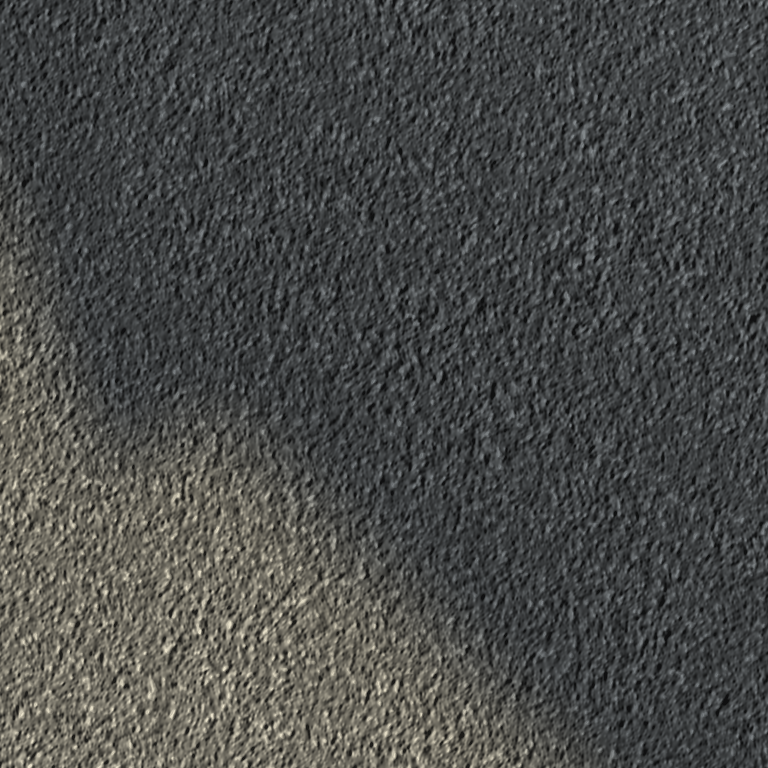
This texture is drawn by a three.js fragment shader. Its source:

```glsl
// Rough grainy plaster under a soft diagonal shadow, with warm light at the lower left.
#define GRAIN_CELLS 152.0
#define GRAIN_STRETCH 0.84
#define GRAIN_SHARPNESS 3.8
#define RELIEF_CONTRAST 0.56
#define PENUMBRA 0.088
#define LIGHT_AXIS vec2(-0.95, 0.31)
#define SHADE_COLOR vec3(0.243, 0.253, 0.258)
#define SUNLIT_COLOR vec3(0.438, 0.424, 0.380)

varying vec2 vUv;

vec3 hash3(vec2 cell) {
  vec3 q = fract(vec3(cell.xyx) * vec3(0.1031, 0.1030, 0.0973));
  q += dot(q, q.yxz + 33.33);
  return fract((q.xxy + q.yzz) * q.zyx);
}

// Cellular bumps and pits: x is the height, y is the slope along the first axis.
vec2 grain(vec2 p) {
  vec2 cell = floor(p);
  vec2 result = vec2(0.0);
  for (int j = -1; j <= 1; j++) {
    for (int i = -1; i <= 1; i++) {
      vec2 neighbor = cell + vec2(float(i), float(j));
      vec3 rnd = hash3(neighbor);
      vec2 d = p - neighbor - rnd.xy;
      float bump = (2.0 * rnd.z - 1.0) * exp(-GRAIN_SHARPNESS * dot(d, d));
      result += bump * vec2(1.0, -2.0 * GRAIN_SHARPNESS * d.x);
    }
  }
  return result;
}

// Layered sines for broad, uneven patches.
float patches(vec2 p) {
  float sum = 0.0;
  float gain = 0.5;
  for (int i = 0; i < 4; i++) {
    sum += gain * sin(p.x + 1.3 * sin(p.y)) * cos(p.y - 0.8 * sin(p.x));
    p = mat2(1.5, 1.1, -1.1, 1.5) * p + 1.7;
    gain *= 0.6;
  }
  return sum;
}

// Height of the shadow border: a falling diagonal with a hollow near the left.
float borderHeight(float x) {
  float hollow = (x - 0.13) / 0.11;
  return 0.738 - x - 0.18 * exp(-hollow * hollow);
}

float borderDistance(vec2 p) {
  float edge = borderHeight(p.x);
  float slope = (borderHeight(p.x + 0.01) - borderHeight(p.x - 0.01)) / 0.02;
  return (p.y - edge) / sqrt(1.0 + slope * slope);
}

void main() {
  // Shadow and broad tone
  float patchTone = patches(vUv * 13.0);
  float dist = borderDistance(vUv) + 0.006 * patchTone;
  float sun = 1.0 - smoothstep(-PENUMBRA, PENUMBRA, dist);
  vec3 shade = SHADE_COLOR * (0.95 + 0.10 * smoothstep(0.1, 0.9, dist));
  vec3 sunlit = SUNLIT_COLOR * (0.96 + 0.06 * smoothstep(0.0, 0.3, -dist));
  vec3 color = mix(shade, sunlit, sun) * (1.0 + 0.02 * patchTone);

  // Grain aligned with the light, drawn out across it
  vec2 across = vec2(-LIGHT_AXIS.y, LIGHT_AXIS.x);
  vec2 p = vec2(dot(vUv, LIGHT_AXIS), GRAIN_STRETCH * dot(vUv, across));
  p += 0.0015 * vec2(sin(p.y * 90.0), sin(p.x * 75.0));
  p = p * GRAIN_CELLS + 200.0;
  vec2 coarse = grain(p * 0.52);
  vec2 medium = grain(p);
  vec2 fine = grain(p * 1.6 + 37.0);

  // Rougher spots along a loose band right of the center
  vec2 band = (vUv - vec2(0.62, 0.56)) * mat2(0.7, 0.7, -0.7, 0.7);
  float rough = 0.35 + 0.6 * patchTone + 0.3 * exp(-14.0 * dot(band, band));
  rough = clamp(rough, 0.0, 1.0);

  // Side lighting, with brighter crests and darker pits
  float relief = -0.58 * medium.y - 0.42 * fine.y;
  relief -= 0.38 * rough * coarse.y;
  relief += 0.40 * medium.x + 0.35 * fine.x;
  float lit = 1.0 + RELIEF_CONTRAST * relief * (0.88 + 0.24 * rough);
  float speck = smoothstep(0.5, 0.9, medium.x + 0.4 * fine.x);
  color *= clamp(lit, 0.25, 1.8) + 0.25 * speck;

  gl_FragColor = vec4(clamp(color, 0.0, 1.0), 1.0);
}
```
